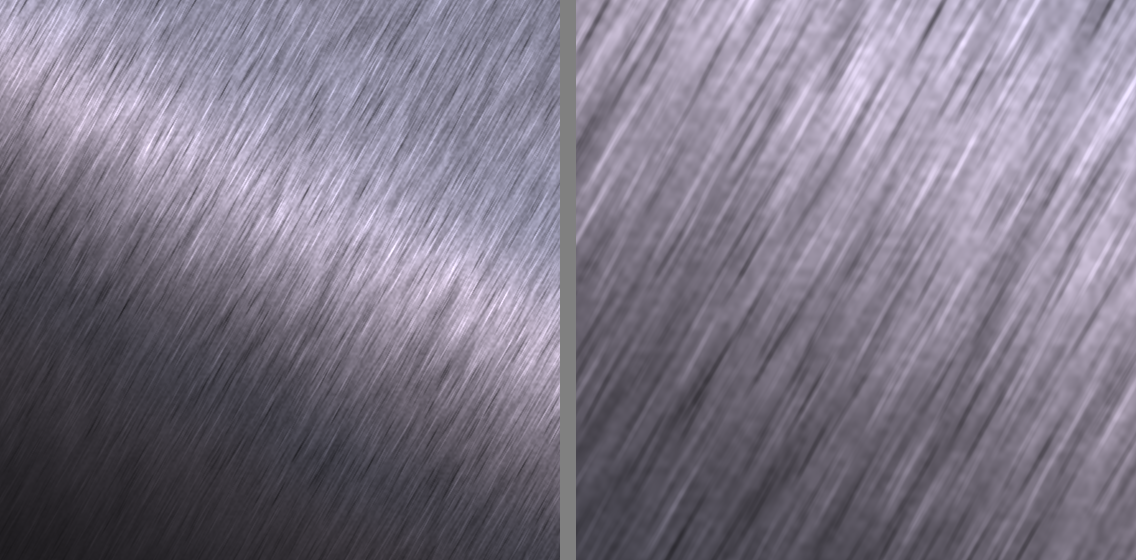
Left: the whole. Right: its middle third, enlarged.
Reproduce this texture procedurally as a WebGL 1 fragment shader.

```glsl
precision highp float;
// Brushed metal sheet with slanted hairline scratches and a diagonal band of light.

uniform vec2 u_resolution;

const vec2 BRUSH_DIR = vec2(0.49, 0.872);
const vec3 WARM_TINT = vec3(1.02, 0.955, 1.07);
const vec3 COOL_TINT = vec3(0.975, 0.965, 1.115);

float hash(vec2 p) {
  vec3 q = fract(vec3(p.xyx) * 0.1031);
  q += dot(q, q.yzx + 33.33);
  return fract((q.x + q.y) * q.z);
}

// Smooth value noise, 0 to 1.
float valueNoise(vec2 p) {
  vec2 cell = floor(p);
  vec2 f = fract(p);
  f = f * f * (3.0 - 2.0 * f);
  float low = mix(hash(cell), hash(cell + vec2(1.0, 0.0)), f.x);
  float high = mix(hash(cell + vec2(0.0, 1.0)), hash(cell + vec2(1.0, 1.0)), f.x);
  return mix(low, high, f.y);
}

// One column of noise along the brush, with its own random phase.
float columnNoise(float column, float along) {
  float y = along + hash(vec2(column, 7.0)) * 50.0;
  float f = fract(y);
  float cell = floor(y);
  return mix(hash(vec2(column, cell)), hash(vec2(column, cell + 1.0)), f * f * (3.0 - 2.0 * f));
}

// Brushed streaks, -0.5 to 0.5; x runs across the brush, y along it.
float streaks(vec2 p) {
  float column = floor(p.x);
  float f = fract(p.x);
  f = f * f * (3.0 - 2.0 * f);
  return mix(columnNoise(column, p.y), columnNoise(column + 1.0, p.y), f) - 0.5;
}

// Sparse tapered scratches, light or dark, one at most per cell.
float scratches(vec2 p, vec2 density, float width, float seed) {
  vec2 q = p * density;
  float column = floor(q.x);
  q.y += hash(vec2(column, seed)) * 40.0;
  vec2 id = vec2(column, floor(q.y) + seed);
  vec2 f = fract(q);
  float center = mix(0.25, 0.75, hash(id + 11.3));
  float dist = abs(f.x - center) / density.x;
  float line = 1.0 - smoothstep(0.2 * width, width, dist);
  float taper = smoothstep(0.0, 0.35, f.y) * (1.0 - smoothstep(0.5, 1.0, f.y));
  float strength = hash(id + 27.7) * 2.0 - 1.0;
  return line * taper * strength * step(0.4, abs(strength));
}

// Coordinates across and along the brush; tilt turns the brush slightly.
vec2 brushSpace(vec2 p, float tilt) {
  vec2 along = normalize(BRUSH_DIR + tilt * vec2(-BRUSH_DIR.y, BRUSH_DIR.x));
  return vec2(dot(p, vec2(along.y, -along.x)), dot(p, along)) + 3.0;
}

// Brightness by signed height above the crest of the light band.
float sheen(float d) {
  float shade = 0.12 + 0.14 * smoothstep(-0.95, -0.35, d);
  float rise = 0.31 * smoothstep(-0.46, 0.0, d);
  float crest = 0.14 * exp(-d * d / 0.017);
  return shade + rise + crest - 0.03 * smoothstep(0.15, 0.6, d);
}

void main() {
  vec2 uv = gl_FragCoord.xy / u_resolution;
  vec2 p = brushSpace(uv, 0.0);

  // Grain: short streaks of three widths at different tilts, and even speckle.
  float broad = streaks(p * vec2(60.0, 5.0));
  float medium = streaks(brushSpace(uv, 0.035) * vec2(140.0, 13.0));
  float fine = streaks(brushSpace(uv, -0.03) * vec2(270.0, 22.0));
  float speckle = valueNoise(uv * 220.0) - 0.5;
  float grain = 0.07 * broad + 0.19 * medium + 0.25 * fine + 0.14 * speckle;

  // Single crisp scratches in three layers.
  for (int i = 0; i < 3; i++) {
    float k = float(i);
    vec2 q = brushSpace(uv, 0.03 * (k - 1.0));
    grain += 0.21 * scratches(q, vec2(85.0 + 20.0 * k, 9.0 + 3.0 * k), 0.0023, 60.0 + 17.0 * k);
  }

  // Diagonal light, frayed a little by the streaks and by soft clouds.
  float cloud = valueNoise(uv * 5.0 + 9.0) - 0.5;
  float d = uv.y + 0.54 * uv.x - 0.93 + 0.02 * broad + 0.02 * cloud;
  float contrast = mix(0.55, 1.0, smoothstep(-0.8, -0.3, d));
  float light = sheen(d) * (1.0 + contrast * grain);

  // Cool above the crest and in a dark belt, warm elsewhere.
  float belt = 0.7 * exp(-pow(abs(d + 0.43) / 0.11, 2.0));
  float coolness = clamp(smoothstep(-0.08, 0.28, d) + belt + 0.4 * cloud, 0.0, 1.0);
  gl_FragColor = vec4(light * mix(WARM_TINT, COOL_TINT, coolness), 1.0);
}
```
